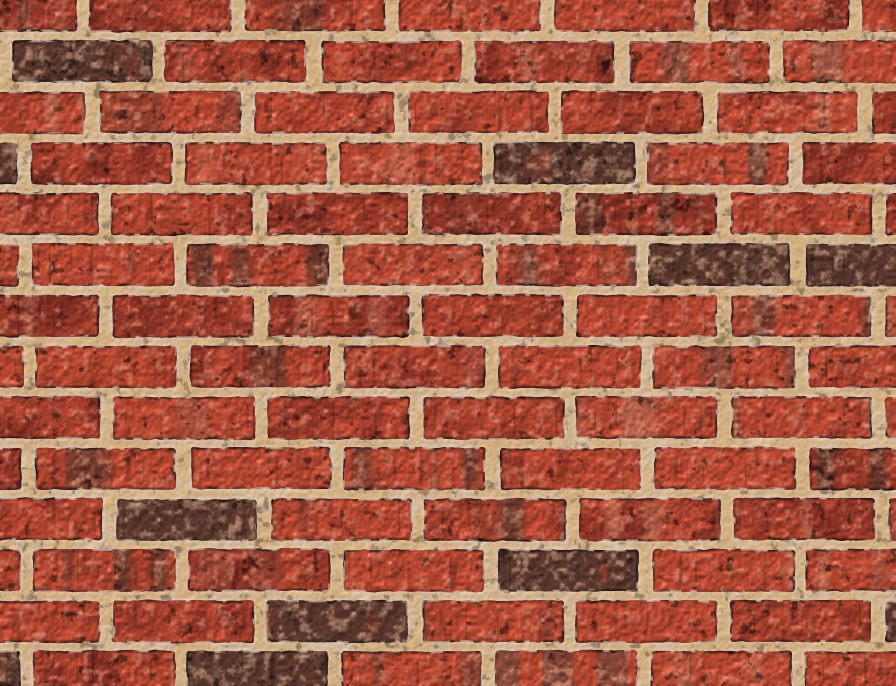
This texture is drawn by a WebGL 2 fragment shader. Its source:

```glsl
#version 300 es
precision highp float;
uniform vec2 u_resolution;
out vec4 fragColor;

#define PITCH vec2(0.2252, 0.0742)
#define BRICK_HALF vec2(0.1040, 0.0313)
#define CORNER 0.0045
#define ROW_START 0.23
#define BURNT_SHARE 0.11
#define GRAIN_SCALE 190.0
#define RED vec3(0.70, 0.275, 0.19)
#define DEEP_RED vec3(0.50, 0.18, 0.135)
#define PALE_RED vec3(0.77, 0.48, 0.39)
#define BURNT vec3(0.32, 0.21, 0.175)
#define SAND vec3(0.82, 0.685, 0.50)
#define LIME vec3(0.84, 0.755, 0.67)

float hash(vec2 p) {
    vec3 q = fract(p.xyx * vec3(0.1031, 0.1030, 0.0973));
    q += dot(q, q.yzx + 33.33);
    return fract((q.x + q.y) * q.z);
}

float noise(vec2 p) {
    vec2 i = floor(p), f = fract(p);
    f = f * f * (3.0 - 2.0 * f);
    return mix(mix(hash(i), hash(i + vec2(1, 0)), f.x),
               mix(hash(i + vec2(0, 1)), hash(i + vec2(1, 1)), f.x), f.y);
}

float fbm(vec2 p) {
    float sum = 0.0, amp = 0.5;
    for (int i = 0; i < 4; i++) {
        sum += amp * noise(p);
        p = p * 2.03 + 17.3;
        amp *= 0.5;
    }
    return sum / 0.9375;
}

float roundedBox(vec2 p, vec2 halfSize, float radius) {
    vec2 q = abs(p) - halfSize + radius;
    return length(max(q, 0.0)) + min(max(q.x, q.y), 0.0) - radius;
}

// Fine relief lit from the upper left
float relief(vec2 p) {
    vec2 g = p * GRAIN_SCALE;
    vec2 toLight = vec2(-0.35, 0.6);
    return noise(g) - noise(g + toLight) + 0.6 * (noise(g * 0.5) - noise(g * 0.5 + toLight));
}

vec3 brickColor(vec2 id, vec2 local, vec2 p) {
    float tone = hash(id + 3.7);
    float kind = hash(id * 1.7 + 41.0);
    float blotch = fbm(p * vec2(28.0, 22.0));
    float grain = fbm(p * GRAIN_SCALE * 0.5);
    float band = noise(vec2(local.x * 38.0 + id.x * 13.0, local.y * 9.0 + id.y * 7.0));

    // Fired red body, brighter towards the foot of the wall
    float heat = 0.45 * tone + 0.75 * blotch + 0.14 * (0.5 - p.y);
    vec3 color = mix(DEEP_RED, RED, smoothstep(0.2, 0.72, heat));
    color = mix(color, PALE_RED, 0.6 * smoothstep(0.52, 0.8, grain));
    float chalk = smoothstep(0.55, 0.95, band) * smoothstep(0.45, 0.9, hash(id + 19.0));
    color = mix(color, PALE_RED, 0.6 * chalk);

    // Burnt bricks, and others scorched only in bands
    float burnt = step(1.0 - BURNT_SHARE, kind) * smoothstep(0.05, 0.3, band + 0.15);
    float scorched = smoothstep(0.6, 0.85, kind) * smoothstep(0.48, 0.8, band);
    vec3 ash = mix(BURNT, vec3(0.56, 0.43, 0.35), smoothstep(0.45, 0.75, grain));
    color = mix(color, ash, max(0.92 * burnt, 0.65 * scorched));

    // Grain, pits and drag marks
    color *= 1.0 + 0.38 * relief(p);
    color *= 1.0 - 0.45 * smoothstep(0.66, 0.82, fbm(p * GRAIN_SCALE * 0.4 + 90.0));
    float drag = noise(vec2(local.x * 130.0 + id.x * 31.0, local.y * 16.0 + id.y * 5.0));
    return color * (1.0 - 0.22 * smoothstep(0.8, 0.98, drag));
}

vec3 mortarColor(vec2 p, float d) {
    float patches = fbm(p * 34.0 + 50.0);
    float fringe = 1.0 - smoothstep(0.0, 0.006, d);
    vec3 color = mix(SAND, LIME, clamp(0.75 * fringe + 1.6 * (patches - 0.45), 0.0, 1.0));
    color *= 1.0 + 0.12 * relief(p * 1.1);
    return color * (1.0 - 0.28 * smoothstep(0.62, 0.8, fbm(p * 85.0)));
}

void main() {
    vec2 p = gl_FragCoord.xy / u_resolution.y;
    float pixel = 1.0 / u_resolution.y;

    // Running bond, its upper courses drifting to the left
    vec2 cell = p / PITCH;
    cell.y += ROW_START;
    float row = floor(cell.y);
    float joint = mix(0.18, 0.70, mod(row, 2.0)) - 0.15 * smoothstep(9.0, 12.5, row);
    cell.x -= joint + 0.03 * (hash(vec2(row, 8.0)) - 0.5);
    vec2 id = floor(cell) + 20.0;
    vec2 local = (fract(cell) - 0.5) * PITCH;

    // Uneven placing, size and worn outline
    vec2 jitter = vec2(hash(id + 5.0), hash(id + 11.0)) - 0.5;
    vec2 wobble = vec2(noise(p * 75.0), noise(p * 75.0 + 37.0)) - 0.5;
    vec2 halfSize = BRICK_HALF - vec2(0.002, 0.001) * hash(id + 29.0);
    vec2 q = local + jitter * vec2(0.004, 0.0016) + wobble * 0.0022;
    float d = roundedBox(q, halfSize, CORNER) + 0.0016 * (fbm(p * 150.0) - 0.5);

    // Dark arris with flecks of lime smeared over it
    vec3 brick = brickColor(id, local, p);
    float rim = smoothstep(-0.0055, -0.0005, d);
    float wear = noise(p * 55.0 + 70.0);
    brick *= 1.0 - rim * mix(0.15, 0.6, smoothstep(0.3, 0.75, wear));
    float smear = smoothstep(-0.004, -0.001, d) * smoothstep(0.58, 0.75, noise(p * 95.0 + 12.0));
    brick = mix(brick, LIME * 1.06, 0.7 * smear);

    float coverage = 1.0 - smoothstep(-0.6 * pixel, 0.6 * pixel, d);
    vec3 color = mix(mortarColor(p, d), brick, coverage);
    fragColor = vec4(clamp(color, 0.0, 1.0), 1.0);
}
```
